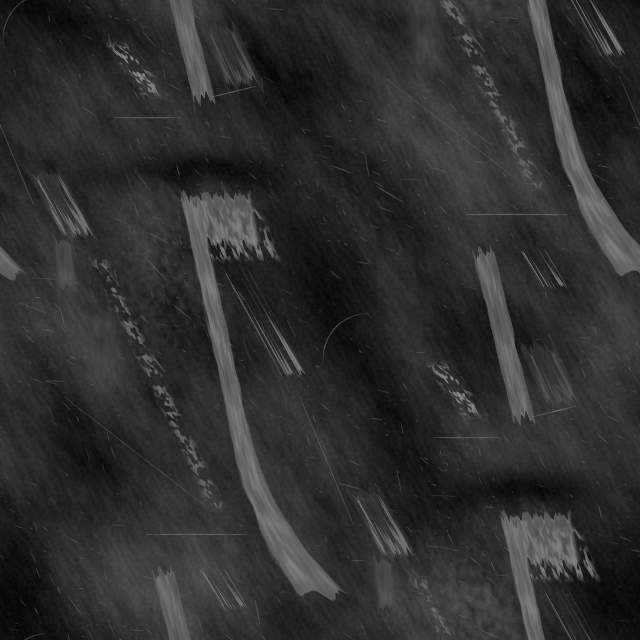
This texture is drawn by a WebGL 2 fragment shader. Its source:

```glsl
#version 300 es
precision highp float;
// Worn dark metal: cloudy charcoal ground with frayed paint smears, combed
// scrapes and fine scratches. Marks sit on a half-step lattice; noise wraps,
// so the square tiles. Positions are canvas fractions, y pointing down.
uniform vec2 u_resolution;
out vec4 fragColor;

#define GROUND 0.178  // mean brightness of the ground
#define CLOUDS 0.20   // contrast of the mottling
#define SHADE 0.74    // depth of the dark stains
#define PAINT 0.425   // brightness of the main smears
#define FRAY 0.010    // raggedness of smear edges
#define BRISTLE 0.26  // contrast of bristle marks
#define HAIR 0.0009   // half width of scratches
#define GRAIN 0.022   // fine surface grain

vec2 p;   // position
float v;  // brightness

vec2 hash2(vec2 cell) {
    uvec2 q = uvec2(ivec2(cell)) * uvec2(1597334673u, 3812015801u);
    uint n = (q.x ^ q.y) * 747796405u + 2891336453u;
    n = ((n >> ((n >> 28) + 4u)) ^ n) * 277803737u;
    n = (n >> 22) ^ n;
    return vec2(n & 65535u, n >> 16) / 65536.0;
}

float corner(vec2 cell, vec2 offset, vec2 period) {
    float a = 6.2832 * hash2(mod(cell, period)).x;
    return dot(vec2(cos(a), sin(a)), offset);
}

// Gradient noise that repeats after a whole number of cells
float noise(vec2 x, vec2 period) {
    vec2 i = floor(x), f = x - i, e = vec2(1, 0);
    vec2 w = f * f * f * (f * (f * 6.0 - 15.0) + 10.0);
    float top = mix(corner(i, f, period), corner(i + e, f - e, period), w.x);
    float low = mix(corner(i + e.yx, f - e.yx, period), corner(i + 1.0, f - 1.0, period), w.x);
    return 1.4 * mix(top, low, w.y);
}

float wrapped(vec2 x, vec2 freq) { return noise(x * freq, freq); }

// Offset to the nearest copy of a point on the lattice (1/2, 1/2), (0, 1)
vec2 at(float x, float y) {
    vec2 d = p - vec2(x, y);
    d -= 0.5 * floor(2.0 * d.x + 0.5);
    d.y -= floor(d.y + 0.5);
    return d;
}

float blob(vec2 d, vec2 size) { d /= size; return exp(-dot(d, d)); }

// Slanted smear with frayed edges; gap opens bare stripes or flakes
void smear(vec2 d, vec2 size, float slant, vec2 grain, float gap, float soft, float tone) {
    d.x -= slant * d.y;
    vec2 g = d * grain, period = vec2(1024);
    float b = 0.7 * noise(g + 512.0, period) + 0.5 * noise(g * 2.3 + 300.0, period);
    vec2 e = abs(d) - size + FRAY * b * vec2(0.4, 2.2);
    float cover = 1.0 - smoothstep(-soft, soft, max(e.x, e.y));
    cover *= mix(1.0, smoothstep(-0.05, 0.3, b), gap);
    v = mix(v, tone * (1.0 + BRISTLE * b), cover);
}

// Tapered line with half length and direction r
float hair(vec2 d, vec2 r) {
    float h = clamp(dot(d, r) / dot(r, r), -1.0, 1.0);
    float width = HAIR * (1.0 - 0.6 * h * h);
    return clamp((width - length(d - r * h)) * u_resolution.y + 0.5, 0.0, 1.0);
}

// Short scattered scratches, one chance per cell
float scratches(float n, float keep) {
    float cover = 0.0;
    for (int k = 0; k < 9; k++) {
        vec2 cell = floor(p * n) + vec2(k % 3 - 1, k / 3 - 1);
        vec2 h = hash2(mod(cell, n)), r = hash2(mod(cell, n) + 200.0);
        float a = 1.4 * r.x, chance = step(fract(h.x * 7.0 + r.x * 13.0), keep);
        vec2 ray = vec2(cos(a), sin(a)) * mix(0.06, 0.6, r.y * r.y) / n;
        cover = max(cover, chance * mix(0.3, 1.0, h.y) * hair(p - (cell + h) / n, ray));
    }
    return cover;
}

void main() {
    p = gl_FragCoord.xy / u_resolution;
    p.y = 1.0 - p.y;
    vec2 lean = vec2(2.0 * p.x - p.y, p.y);

    // Cloudy ground with a pebbled area
    float cloud = 0.35 * wrapped(p, vec2(5)), amp = 0.42, freq = 3.0;
    for (int k = 0; k < 5; k++, freq *= 2.0, amp *= 0.65) cloud += amp * wrapped(lean, vec2(freq));
    v = GROUND + CLOUDS * cloud;
    v += 0.07 * wrapped(p, vec2(90, 70)) * blob(at(0.25, 0.45), vec2(0.07, 0.12));

    // Dark stains
    vec2 d = at(0.53, 0.48) + 0.05 * cloud;
    d.x -= 0.4 * d.y;
    float stain = blob(d, vec2(0.1, 0.19)) + blob(at(0.31, 0.27) + 0.03 * cloud, vec2(0.11, 0.028));
    stain = min(stain, 1.0);
    v *= 1.0 - SHADE * stain;
    v += GRAIN * (wrapped(p, vec2(180)) + wrapped(lean, vec2(70, 40)));

    // Scattered scratches, thinner on the stains
    float wear = smoothstep(-0.35, 0.5, wrapped(p + 0.37, vec2(4))) * (1.0 - 0.7 * stain);
    wear += 0.5 * blob(at(0.63, 0.36), vec2(0.07));
    v = mix(v, 0.38, 0.75 * max(scratches(26.0, 0.6 * wear), 0.8 * scratches(58.0, 0.08 + 0.35 * wear)));

    // Faint smears, then flaky trail and patch
    smear(at(0.165, 0.55), vec2(0.022, 0.06), 0.1, vec2(60, 25), 0.2, 0.014, 0.25);
    smear(at(0.102, 0.415), vec2(0.013, 0.037), 0.1, vec2(90, 20), 0.1, 0.004, 0.3);
    smear(at(0.862, 0.59), vec2(0.028, 0.045), 0.45, vec2(130, 8), 0.5, 0.004, 0.28);
    smear(at(0.247, 0.6), vec2(0.012, 0.2), 0.48, vec2(85, 60), 0.95, 0.008, 0.37);
    smear(at(0.714, 0.61), vec2(0.018, 0.045), 0.7, vec2(100, 60), 0.9, 0.009, 0.46);

    // Broad head, long bending smear with flared foot, short smear
    smear(at(0.345, 0.343), vec2(0.053, 0.038), 0.2, vec2(95, 26), 0.25, 0.004, PAINT);
    smear(at(0.365, 0.365), vec2(0.055, 0.045), 0.4, vec2(90, 30), 1.0, 0.008, PAINT);
    d = at(0.4, 0.62);
    float bend = max(d.y - 0.08, 0.0), flare = max(d.y, 0.0);
    d.x += 0.0365 - 0.217 * d.y - 1.4 * bend * bend;
    d.x /= 1.0 + 18.0 * flare * flare;
    smear(d, vec2(0.0135, 0.305), 0.0, vec2(120, 14), 0.1, 0.002, PAINT);
    smear(at(0.787, 0.525), vec2(0.016, 0.13), 0.24, vec2(110, 14), 0.1, 0.002, 0.94 * PAINT);

    // Combed scrapes
    smear(at(0.098, 0.322), vec2(0.026, 0.05), 0.55, vec2(130, 10), 0.75, 0.003, 0.38);
    smear(at(0.414, 0.505), vec2(0.02, 0.085), 0.55, vec2(110, 3), 1.0, 0.003, PAINT);
    smear(at(0.85, 0.42), vec2(0.02, 0.033), 0.6, vec2(120, 5), 1.0, 0.003, PAINT);

    // Single scratches and one arc
    float line = hair(at(0.23, 0.184), vec2(0.052, 0)) + hair(at(0.807, 0.335), vec2(0.078, 0));
    line += 0.7 * hair(at(0.51, 0.719), vec2(0.042, 0.1)) + 0.5 * hair(at(0.21, 0.705), vec2(0.11, 0.085));
    line += hair(at(0.866, 0.643), vec2(0.033, -0.008)) + hair(at(0.246, 0.566), vec2(0.011, 0.014));
    d = at(0.575, 0.56);
    float arc = clamp((HAIR - abs(length(d) - 0.07)) * u_resolution.y + 0.5, 0.0, 1.0);
    line += 0.7 * arc * (1.0 - smoothstep(-0.03, 0.01, d.x)) * (1.0 - smoothstep(-0.02, 0.02, d.y));
    v = mix(v, 0.43, min(line, 1.0) * (0.75 + 0.4 * wrapped(p, vec2(60))));

    fragColor = vec4(vec3(clamp(v, 0.03, 0.6)), 1.0);
}
```
